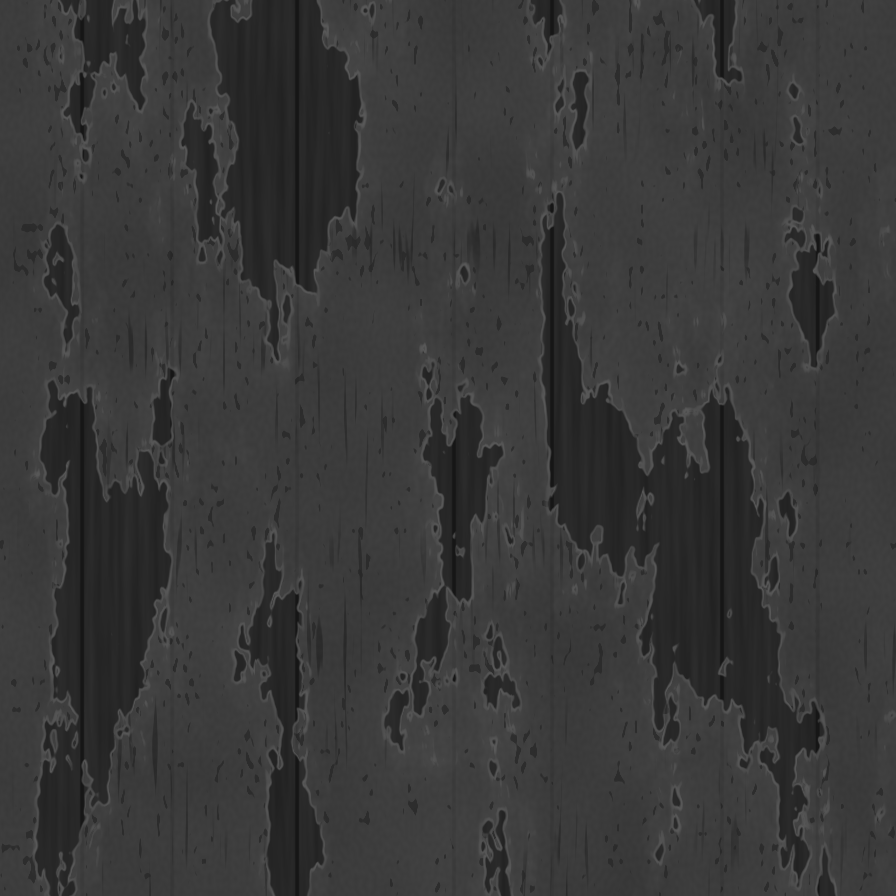
A three.js fragment shader for this texture:

```glsl
// Dark grey paint flaking in long vertical chips off darker wooden planks.
varying vec2 vUv;

#define PAINT vec3(0.236)
#define WOOD vec3(0.153)
#define RIM vec3(0.345)
#define SEAM vec3(0.085)
#define PLANKS 7.0
#define CHIP_SCALE vec2(9.0, 2.1)
#define CHIP_LEVEL 0.285
#define SPECK_LEVEL 0.37
#define RIM_WIDTH 0.0045
#define EDGE_SOFTNESS 0.0013

float hash(vec2 cell) {
  return fract(sin(dot(cell, vec2(127.1, 311.7))) * 43758.5);
}

// Dot product of a random unit gradient with the offset from its lattice corner.
float corner(vec2 cell, vec2 offset) {
  float angle = 6.2832 * hash(cell);
  return dot(vec2(cos(angle), sin(angle)), offset);
}

float gradientNoise(vec2 p) {
  vec2 i = floor(p), f = fract(p);
  vec2 w = f * f * f * (f * (f * 6.0 - 15.0) + 10.0);
  vec2 e = vec2(1.0, 0.0);
  return mix(
    mix(corner(i, f), corner(i + e, f - e), w.x),
    mix(corner(i + e.yx, f - e.yx), corner(i + e.xx, f - e.xx), w.x),
    w.y);
}

// Horizontal distance to the irregular seam of this plank, in canvas units.
float seamDistance(float x) {
  float plank = floor(x * PLANKS);
  float seam = plank + 0.3 + 0.4 * hash(vec2(plank, 5.0));
  return abs(x - seam / PLANKS);
}

// Positive where the paint has flaked off; chips gather along the seams.
float chipField(vec2 uv) {
  vec2 p = uv + vec2(0.012, 0.02) * gradientNoise(uv * vec2(7.0, 5.0) + 31.0);
  vec2 scale = CHIP_SCALE;
  float height = gradientNoise(p * scale + 3.7);
  float weight = 0.42;
  for (int octave = 1; octave < 4; octave++) {
    scale *= vec2(2.4, 3.1);
    height += weight * gradientNoise(p * scale + 17.3 * float(octave));
    weight *= 0.55;
  }
  float nearSeam = seamDistance(uv.x) / 0.03;
  return height + 0.1 * exp(-nearSeam * nearSeam) - CHIP_LEVEL;
}

void main() {
  vec2 uv = vUv;

  // Field divided by its slope approximates the distance to a chip edge.
  float field = chipField(uv);
  vec2 stepSize = vec2(0.001, 0.0);
  vec2 slope = vec2(chipField(uv + stepSize), chipField(uv + stepSize.yx)) - field;
  float edge = field / max(length(slope) / stepSize.x, 6.0);
  float chip = smoothstep(-EDGE_SOFTNESS, EDGE_SOFTNESS, edge);

  // Paint with soft clouds, fine grain and a paler zone around the chips.
  float clouds = gradientNoise(uv * 5.0 + 8.0)
               + 0.6 * gradientNoise(uv * vec2(15.0, 12.0) + 40.0);
  float grain = gradientNoise(uv * vec2(190.0, 130.0));
  vec3 paint = PAINT + 0.026 * clouds + 0.014 * grain;
  paint += 0.022 * smoothstep(-0.3, 0.0, field);

  // Fine vertical cracks and scattered pinholes.
  float crack = smoothstep(0.28, 0.45, gradientNoise(uv * vec2(170.0, 9.0) + 60.0));
  crack *= smoothstep(-0.1, 0.3, gradientNoise(uv * vec2(9.0, 6.0) + 90.0));
  paint -= 0.06 * crack;
  float specks = gradientNoise(uv * vec2(150.0, 65.0) + 11.0)
               + 0.5 * gradientNoise(uv * vec2(40.0, 9.0) + 23.0)
               + 0.25 * field;
  float speck = smoothstep(SPECK_LEVEL - 0.05, SPECK_LEVEL + 0.05, specks);
  paint = mix(paint, WOOD, 0.75 * speck);

  // Broken light rim where the paint curls up.
  float rim = smoothstep(-RIM_WIDTH, -0.3 * RIM_WIDTH, edge);
  float rimStrength = 0.7 + 0.8 * gradientNoise(uv * vec2(60.0, 45.0) + 71.0);
  paint = mix(paint, RIM, rim * clamp(rimStrength, 0.0, 1.0));

  // Bare wood with vertical fibres and dark plank seams.
  float fibre = gradientNoise(uv * vec2(95.0, 3.0) + 50.0)
              + 0.5 * gradientNoise(uv * vec2(220.0, 14.0));
  vec3 wood = WOOD + 0.035 * fibre;
  float seam = 1.0 - smoothstep(0.001, 0.0032, seamDistance(uv.x));
  wood = mix(wood, SEAM, seam);
  paint -= 0.018 * seam;

  gl_FragColor = vec4(mix(paint, wood, chip), 1.0);
}
```
